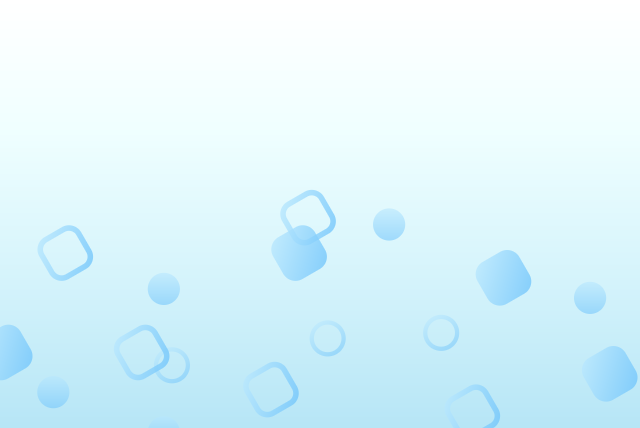
Write a Shadertoy shader that draws this background.

```glsl
// Pale sky-to-aqua gradient with floating translucent discs, rings and tilted rounded squares.

const vec3 PALE_BLUE = vec3(0.72, 0.905, 0.995);
const vec3 DEEP_BLUE = vec3(0.46, 0.78, 0.985);

// Shared dimensions, in units where the canvas is 1.5 wide
const float TILT = 0.5236;
const float SQUARE_CORE = 0.0234;
const float SQUARE_ROUNDING = 0.0332;
const float DISC_RADIUS = 0.0377;
const float RING_RADIUS = 0.0423;
const float FILLED = 1.0;

// Centres of each kind of bubble
const vec2 SOLID_SQUARES[4] = vec2[4](
    vec2(0.701, 0.410), vec2(1.180, 0.352), vec2(0.011, 0.177), vec2(1.429, 0.127));
const vec2 HOLLOW_SQUARES[5] = vec2[5](
    vec2(0.722, 0.493), vec2(0.153, 0.410), vec2(0.332, 0.177),
    vec2(0.635, 0.090), vec2(1.107, 0.037));
const vec2 DISCS[5] = vec2[5](
    vec2(0.912, 0.477), vec2(0.384, 0.326), vec2(1.383, 0.305),
    vec2(0.125, 0.084), vec2(0.384, -0.010));
const vec2 RINGS[3] = vec2[3](
    vec2(0.768, 0.210), vec2(1.034, 0.223), vec2(0.403, 0.147));

vec2 rotate(vec2 p, float angle) {
    float c = cos(angle), s = sin(angle);
    return vec2(c * p.x + s * p.y, c * p.y - s * p.x);
}

// Distance to a square of half size core, grown outwards by rounding
float roundedSquare(vec2 p, float core, float rounding) {
    vec2 q = abs(p) - core;
    return length(max(q, 0.0)) + min(max(q.x, q.y), 0.0) - rounding;
}

// Vertical background, from white at depth 0 to aqua at depth 1
vec3 backdrop(float depth) {
    vec3 color = mix(vec3(1.0), vec3(0.94, 1.0, 1.0), clamp(depth / 0.3, 0.0, 1.0));
    color = mix(color, vec3(0.835, 0.955, 0.985), clamp((depth - 0.3) / 0.35, 0.0, 1.0));
    return mix(color, vec3(0.715, 0.90, 0.965), clamp((depth - 0.65) / 0.35, 0.0, 1.0));
}

// Blends one bubble over the base; core 0 gives a circle, stroke is the wall width
vec3 addBubble(vec3 base, vec2 p, float core, float rounding, float stroke,
               float shadeAngle, float opacity, float pixel) {
    float edge = roundedSquare(rotate(p, TILT), core, rounding);
    float dist = max(edge, -edge - stroke);
    float coverage = clamp(0.5 - dist / pixel, 0.0, 1.0);
    float extent = core * 1.414 + rounding;
    float shade = 0.5 + 0.5 * dot(p, vec2(cos(shadeAngle), sin(shadeAngle))) / extent;
    vec3 tint = mix(PALE_BLUE, DEEP_BLUE, clamp(shade, 0.0, 1.0));
    return mix(base, tint, coverage * opacity);
}

void mainImage(out vec4 fragColor, in vec2 fragCoord) {
    float pixel = 1.5 / iResolution.x;
    vec2 p = fragCoord * pixel;
    vec3 color = backdrop(1.0 - fragCoord.y / iResolution.y);

    // Small circles
    for (int i = 0; i < 5; i++)
        color = addBubble(color, p - DISCS[i], 0.0, DISC_RADIUS, FILLED, -1.571, 0.6, pixel);
    for (int i = 0; i < 3; i++)
        color = addBubble(color, p - RINGS[i], 0.0, RING_RADIUS, 0.0100, -1.0, 0.55, pixel);

    // Tilted squares, shaded towards their right corner
    for (int i = 0; i < 5; i++)
        color = addBubble(color, p - HOLLOW_SQUARES[i], SQUARE_CORE, SQUARE_ROUNDING,
                          0.0130, -0.262, 0.8, pixel);
    for (int i = 0; i < 4; i++)
        color = addBubble(color, p - SOLID_SQUARES[i], SQUARE_CORE, SQUARE_ROUNDING,
                          FILLED, -0.262, 0.8, pixel);

    fragColor = vec4(color, 1.0);
}
```
